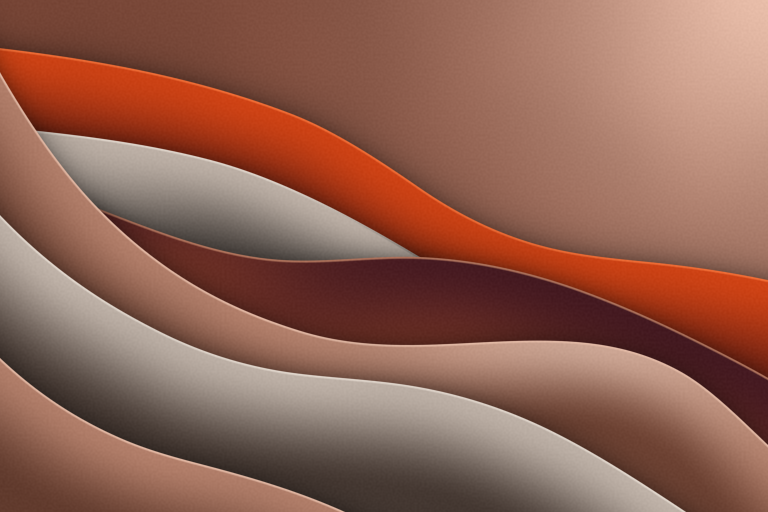
This background is drawn by a Shadertoy shader. Its source:

```glsl
// Layered satin ribbons sweep downhill under a warm glow from the upper right.
// Each ribbon edge is a smooth Hermite curve; distance below it drives the
// shading and rim, distance above it drives the shadow on what lies behind.

// Edge knots: x, height, slope, in units of canvas height (width is SPAN)
const float SPAN = 1.5;
const int KNOTS = 6;
const vec3 ORANGE_EDGE[KNOTS] = vec3[KNOTS](
    vec3(0.0, 0.906, -0.12), vec3(0.566, 0.779, -0.38), vec3(0.82, 0.633, -0.69),
    vec3(1.074, 0.516, -0.24), vec3(1.27, 0.488, -0.10), vec3(1.5, 0.453, -0.21));
const vec3 LENS_EDGE[KNOTS] = vec3[KNOTS](
    vec3(0.0, 0.752, -0.10), vec3(0.41, 0.688, -0.26), vec3(0.605, 0.615, -0.47),
    vec3(0.82, 0.498, -0.60), vec3(1.1, 0.32, -0.60), vec3(1.5, 0.08, -0.60));
const vec3 MAROON_EDGE[KNOTS] = vec3[KNOTS](
    vec3(0.189, 0.594, -0.39), vec3(0.557, 0.492, -0.05), vec3(0.82, 0.498, -0.04),
    vec3(1.133, 0.434, -0.36), vec3(1.367, 0.332, -0.50), vec3(1.5, 0.262, -0.57));
const vec3 TAN_EDGE[KNOTS] = vec3[KNOTS](
    vec3(0.0, 0.859, -1.75), vec3(0.195, 0.59, -1.02), vec3(0.586, 0.354, -0.31),
    vec3(1.094, 0.334, -0.04), vec3(1.328, 0.275, -0.55), vec3(1.5, 0.131, -0.95));
const vec3 GREY_EDGE[KNOTS] = vec3[KNOTS](
    vec3(0.0, 0.58, -1.05), vec3(0.313, 0.352, -0.50), vec3(0.586, 0.27, -0.12),
    vec3(0.781, 0.25, -0.14), vec3(1.074, 0.16, -0.49), vec3(1.5, -0.104, -0.62));
const vec3 CORNER_EDGE[KNOTS] = vec3[KNOTS](
    vec3(0.0, 0.301, -0.95), vec3(0.234, 0.145, -0.44), vec3(0.391, 0.094, -0.26),
    vec3(0.674, 0.0, -0.45), vec3(1.0, -0.15, -0.45), vec3(1.5, -0.4, -0.50));

// Palette
const vec3 WALL_DARK = vec3(0.46, 0.265, 0.205), WALL_LIGHT = vec3(0.92, 0.75, 0.67);
const vec3 ORANGE_LIGHT = vec3(0.81, 0.26, 0.08), ORANGE_DARK = vec3(0.46, 0.14, 0.08);
const vec3 GREY_LIGHT = vec3(0.74, 0.69, 0.65), GREY_DARK = vec3(0.34, 0.31, 0.29);
const vec3 GREY_DEEP = vec3(0.27, 0.22, 0.195);
const vec3 MAROON = vec3(0.27, 0.10, 0.13), RUST = vec3(0.47, 0.21, 0.15);
const vec3 TAN_LIGHT = vec3(0.69, 0.49, 0.41), TAN_DARK = vec3(0.43, 0.26, 0.20);
const vec3 TAN_GLOW = vec3(0.80, 0.65, 0.58);
const vec3 ORANGE_RIM = vec3(0.95, 0.44, 0.22), GREY_RIM = vec3(0.88, 0.84, 0.80);
const vec3 MAROON_RIM = vec3(0.72, 0.48, 0.38), TAN_RIM = vec3(0.89, 0.73, 0.65);

// Finish
const float RIM_WIDTH = 0.0045;
const float SHADOW = 0.30, SHADOW_REACH = 0.024;
const float GRAIN = 0.022, GRAIN_SCALE = 210.0;
const float MOTTLE = 0.035, MOTTLE_SCALE = 5.0;

// Gradient noise, roughly -0.7 to 0.7
vec2 gradientAt(vec2 cell) {
    float angle = 6.2832 * fract(sin(dot(cell, vec2(127.1, 311.7))) * 43758.5);
    return vec2(cos(angle), sin(angle));
}

float gradientNoise(vec2 p) {
    vec2 i = floor(p), f = fract(p), u = f * f * (3.0 - 2.0 * f), e = vec2(1, 0);
    float a = dot(gradientAt(i), f);
    float b = dot(gradientAt(i + e.xy), f - e.xy);
    float c = dot(gradientAt(i + e.yx), f - e.yx);
    float d = dot(gradientAt(i + e.xx), f - e.xx);
    return mix(mix(a, b, u.x), mix(c, d, u.x), u.y);
}

// Approximate distance below an edge (negative above it)
float depthBelow(vec2 p, vec3 knots[KNOTS]) {
    vec3 a = knots[0], b = knots[1];
    for (int i = 1; i < KNOTS - 1; i++) {
        if (p.x > knots[i].x) { a = knots[i]; b = knots[i + 1]; }
    }
    float w = b.x - a.x, t = clamp((p.x - a.x) / w, 0.0, 1.0), s = 1.0 - t;
    float height = a.y * s * s * (1.0 + 2.0 * t) + b.y * t * t * (1.0 + 2.0 * s)
                 + w * t * s * (a.z * s - b.z * t);
    float slope = 6.0 * t * s * (b.y - a.y) / w
                + a.z * s * (1.0 - 3.0 * t) + b.z * t * (1.0 - 3.0 * s);
    return (height - p.y) / sqrt(1.0 + slope * slope);
}

float glow(vec2 p, vec2 centre, vec2 radius) {
    vec2 q = (p - centre) / radius;
    return exp(-dot(q, q));
}

// Lay one ribbon over the colour behind it
void ribbon(inout vec3 col, float depth, vec3 top, vec3 low, float reach, vec3 rim) {
    float aa = 0.75 / iResolution.y;
    col *= 1.0 - SHADOW * exp(min(depth, 0.0) / SHADOW_REACH);
    vec3 body = mix(top, low, smoothstep(0.0, reach, depth));
    float line = 1.0 - smoothstep(RIM_WIDTH * 0.4, RIM_WIDTH + aa, depth);
    body = mix(body, rim, 0.9 * line);
    col = mix(col, body, smoothstep(-aa, aa, depth));
}

void mainImage(out vec4 fragColor, in vec2 fragCoord) {
    vec2 p = fragCoord / iResolution.xy * vec2(SPAN, 1.0);

    // Wall lit from the upper right corner
    float cornerDist = length(p - vec2(SPAN, 1.0));
    vec3 col = mix(WALL_DARK, WALL_LIGHT, exp(-2.5 * pow(cornerDist, 1.5)));

    // Ribbons from back to front
    ribbon(col, depthBelow(p, ORANGE_EDGE), ORANGE_LIGHT, ORANGE_DARK, 0.21, ORANGE_RIM);

    vec3 lensLow = mix(GREY_DARK, GREY_LIGHT, 0.5 * glow(p, vec2(0.15, 0.66), vec2(0.2)));
    vec3 lensRim = mix(GREY_RIM, GREY_DARK, 0.5 * smoothstep(0.5, 0.82, p.x));
    ribbon(col, depthBelow(p, LENS_EDGE), GREY_LIGHT, lensLow, 0.165, lensRim);

    vec3 maroonTop = mix(MAROON, RUST, 0.8 * glow(p, vec2(0.34, 0.46), vec2(0.28, 0.15)));
    ribbon(col, depthBelow(p, MAROON_EDGE), maroonTop, RUST, 0.22, MAROON_RIM);

    vec3 tanTop = mix(TAN_LIGHT, TAN_GLOW, glow(p, vec2(1.15, 0.3), vec2(0.35, 0.2)));
    ribbon(col, depthBelow(p, TAN_EDGE), tanTop, TAN_DARK, 0.17, TAN_RIM);

    ribbon(col, depthBelow(p, GREY_EDGE), GREY_LIGHT, GREY_DEEP, 0.21, GREY_RIM);
    ribbon(col, depthBelow(p, CORNER_EDGE), TAN_LIGHT, TAN_DARK * 0.88, 0.18, TAN_RIM);

    // Soft mottling and fine grain
    col *= 1.0 + MOTTLE * gradientNoise(p * MOTTLE_SCALE);
    col += GRAIN * gradientNoise(p * GRAIN_SCALE);
    fragColor = vec4(clamp(col, 0.0, 1.0), 1.0);
}
```
